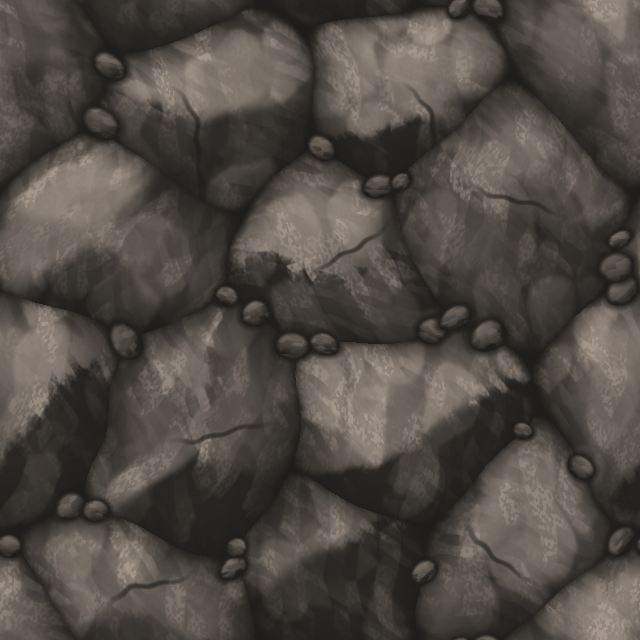
Give the GLSL for this texture, as a Shadertoy shader.

```glsl
// Hand-painted wall of rounded, faceted boulders with pebbles in the gaps; tiles seamlessly.
const float TAU = 6.2831853;
const vec2 STONES = vec2(3.0, 4.0);   // boulders per tile
const float PEBBLES = 23.0;           // pebble sites per tile side
const float ROUNDING = 52.0;          // higher gives sharper boulder corners
const vec3 SHADOW = vec3(0.120, 0.112, 0.104);
const vec3 HIGHLIGHT = vec3(0.640, 0.592, 0.547);
const vec3 LIGHT = vec3(-0.15, 0.77, 0.61);

struct Stone { vec2 local; float edge; float seed; };

vec2 hash2(vec2 p) {
    vec3 q = fract(p.xyx * vec3(0.1031, 0.1030, 0.0973));
    q += dot(q, q.yzx + 33.33);
    return fract((q.xx + q.yz) * q.zy);
}

vec2 turn(vec2 p, float angle) {
    float c = cos(angle), s = sin(angle);
    return vec2(c * p.x + s * p.y, c * p.y - s * p.x);
}

// Cellular noise: flat patches of random tone with softened borders.
float patches(vec2 p, float seed, float sharpness) {
    vec2 base = floor(p);
    float sum = 0.0, total = 0.00001;
    for (int j = -1; j <= 1; j++)
    for (int i = -1; i <= 1; i++) {
        vec2 cell = base + vec2(i, j);
        vec2 rnd = hash2(cell + seed * 91.7);
        vec2 away = p - cell - 0.15 - 0.7 * rnd;
        float w = exp(-sharpness * dot(away, away));
        sum += w * fract(rnd.x * 7.3 + rnd.y * 5.1);
        total += w;
    }
    return sum / total;
}

// Periodic layered sines that bend the outlines.
vec2 wobble(vec2 p) {
    return 0.010 * sin(TAU * (vec2(2.0, 3.0) * p.yx + vec2(0.1, 0.4)))
         + 0.004 * sin(TAU * (vec2(7.0, 5.0) * p.yx + vec2(3.0, -2.0) * p));
}

// Centre of a boulder in xy, its size bias in z.
vec3 stoneSite(vec2 cell) {
    vec2 wrapped = mod(cell, STONES);
    vec2 jitter = 0.62 * (hash2(wrapped + 4.7) - 0.5);
    vec2 centre = (cell + 0.5 + jitter + vec2(0.5 * mod(wrapped.y, 2.0), 0.0)) / STONES;
    return vec3(centre, 0.027 * hash2(wrapped + 37.1).y);
}

// Nearest boulder and a smooth distance to its rounded outline.
Stone stoneAt(vec2 p) {
    vec2 base = floor(p * STONES);
    Stone s = Stone(vec2(0.0), 0.0, 0.0);
    float best = 9.0, crowd = 0.00001;
    for (int j = -2; j <= 2; j++)
    for (int i = -2; i <= 2; i++) {
        vec2 cell = base + vec2(i, j);
        vec3 site = stoneSite(cell);
        vec2 away = p - site.xy;
        float reach = dot(away, away) - site.z;
        if (reach < best) {
            best = reach;
            s.local = away;
            s.seed = hash2(mod(cell, STONES) + 19.3).x;
        }
    }
    for (int j = -2; j <= 2; j++)
    for (int i = -2; i <= 2; i++) {
        vec3 site = stoneSite(base + vec2(i, j));
        vec2 away = p - site.xy;
        float gap = length(s.local - away);
        if (gap < 0.01) continue;
        crowd += exp(-ROUNDING * 0.5 * (dot(away, away) - site.z - best) / gap);
    }
    s.edge = -log(crowd) / ROUNDING;
    return s;
}

// Lit tone of a chipped dome: a tilted cap and five side planes.
float facets(vec2 q, float seed, float rough) {
    float sum = 0.0, total = 0.0;
    for (int i = 0; i < 6; i++) {
        vec2 rnd = hash2(vec2(float(i) + 2.0, seed * 57.0));
        bool cap = i == 0;
        float angle = cap ? 0.8 + 1.5 * rnd.x : (float(i) + 0.8 * rnd.x) * TAU / 5.0;
        float slope = cap ? 0.30 : 0.45 + 0.7 * rnd.y;
        vec2 dir = vec2(cos(angle), sin(angle));
        float height = (cap ? 0.0 : 0.02 + 0.22 * rnd.x) - slope * dot(q, dir);
        float w = exp(-26.0 * (height + rough * (rnd.y - 0.5)));
        sum += w * max(0.16 + 0.84 * dot(normalize(vec3(slope * dir, 1.0)), LIGHT), 0.0);
        total += w;
    }
    return sum / total;
}

// Darkness of a wandering crack through the boulder.
float crack(vec2 local, float seed) {
    vec2 q = turn(local, 2.4 * seed - 1.5);
    float path = 0.03 * (seed - 0.5) + 0.008 * sin(31.0 * q.x + 9.0 * seed) + 0.002 * sin(127.0 * q.x);
    float taper = 1.0 - smoothstep(0.02, 0.10, abs(q.x - 0.03));
    return taper * (1.0 - smoothstep(0.001, 0.006, abs(q.y - path))) * step(0.5, fract(seed * 13.7));
}

float stoneTone(Stone s) {
    vec2 strokeSpace = turn(s.local, 0.5 + 1.6 * fract(s.seed * 5.3));
    float planes = patches(strokeSpace * vec2(9.0, 14.0), s.seed + 3.0, 30.0);
    float broad = patches(strokeSpace * vec2(15.0, 38.0), s.seed, 20.0);
    float fine = patches(turn(strokeSpace, 0.9) * vec2(26.0, 75.0), s.seed + 1.0, 14.0);
    float grain = patches(strokeSpace * vec2(200.0, 290.0), s.seed + 2.0, 5.0);
    float rough = 0.24 * (broad - 0.5) + 0.2 * (fine - 0.5) + 0.10 * (grain - 0.5);
    vec2 q = (s.local + 0.02 * rough) / vec2(0.16, 0.14);
    float tone = 0.07 + 0.80 * facets(q, s.seed, rough);
    tone += 0.24 * (planes - 0.5) + 0.16 * (broad - 0.5) + 0.10 * (fine - 0.5);
    float dryBrush = smoothstep(0.45, 0.75, 0.6 * broad + 0.4 * fine);
    tone += (0.03 + 0.17 * dryBrush) * tone * (smoothstep(0.3, 0.7, grain) - 0.5);
    tone = max(tone, 0.07) * (1.0 - 0.65 * crack(s.local, s.seed));
    // Soft painted shade along the rim, then the dark line of the gap.
    float reach = clamp(0.062 - 0.08 * s.local.y, 0.050, 0.080);
    float edge = s.edge + 0.010 * rough;
    float rim = edge + 0.022 * (planes - 0.5) + 0.010 * (fine - 0.5);
    return tone * mix(0.30, 1.0, smoothstep(-0.012, reach, rim)) * smoothstep(-0.010, 0.009, edge);
}

// Small lit ovals, kept only where boulders leave a gap.
float addPebbles(float tone, vec2 p) {
    vec2 base = floor(p * PEBBLES);
    for (int j = -1; j <= 1; j++)
    for (int i = -1; i <= 1; i++) {
        vec2 cell = base + vec2(i, j);
        vec2 rnd = hash2(mod(cell, PEBBLES) + 61.0);
        vec2 centre = (cell + 0.5 + 0.5 * (rnd - 0.5)) / PEBBLES;
        float radius = mix(0.018, 0.035, fract(rnd.x * 9.1));
        vec2 q = turn(p - centre, 1.6 * rnd.y - 0.8) / (radius * vec2(1.0, 0.8));
        float d = length(q);
        if (d > 1.4 || stoneAt(centre).edge > -0.0012) continue;
        vec3 normal = vec3(q, sqrt(max(1.0 - d * d, 0.0)));
        float dab = patches(q * vec2(2.0, 3.5), rnd.x, 12.0);
        float body = 0.10 + 0.46 * max(dot(normal, LIGHT), 0.0) + 0.26 * (dab - 0.5);
        body *= 1.0 - 0.9 * smoothstep(0.65, 0.95, d);
        tone *= mix(0.35, 1.0, smoothstep(0.95, 1.4, d));
        tone = mix(body, tone, smoothstep(0.90, 1.04, d));
    }
    return tone;
}

void mainImage(out vec4 fragColor, in vec2 fragCoord) {
    vec2 p = fragCoord / iResolution.xy;
    p += wobble(p);
    float tone = addPebbles(stoneTone(stoneAt(p)), p);
    fragColor = vec4(mix(SHADOW, HIGHLIGHT, clamp(tone, 0.0, 1.0)), 1.0);
}
```
